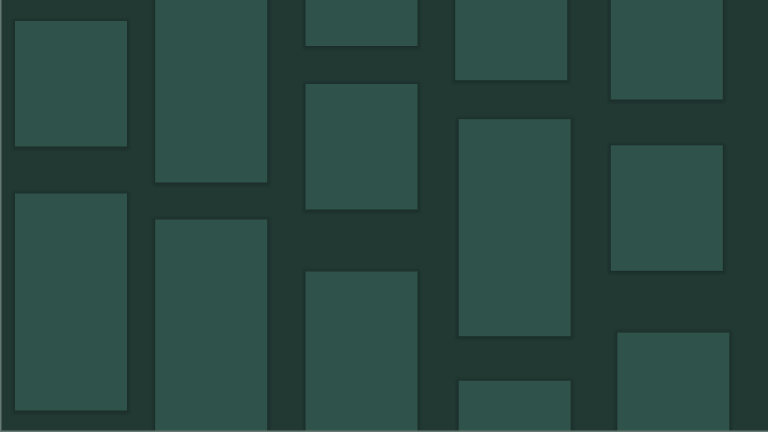
Reproduce this background procedurally as a WebGL 1 fragment shader.

```glsl
precision highp float;
// Staggered columns of flat green cards with soft shadows on a dark green wall.
uniform vec2 u_resolution;

// Signed distance to an axis-aligned box
float boxDistance(vec2 p, vec2 center, vec2 halfSize) {
  vec2 q = abs(p - center) - halfSize;
  return length(max(q, 0.0)) + min(max(q.x, q.y), 0.0);
}

// Nearest card in a column of three, given left edges, tops and heights
float columnDistance(vec2 p, vec3 lefts, vec3 tops, vec3 heights) {
  float nearest = 1e4;
  for (int i = 0; i < 3; i++) {
    vec2 halfSize = 0.5 * vec2(112.0, heights[i]);
    vec2 center = vec2(lefts[i], tops[i]) + halfSize;
    nearest = min(nearest, boxDistance(p, center, halfSize));
  }
  return nearest;
}

// All five columns, each mixing short and tall cards
float cardsDistance(vec2 p) {
  const float S = 125.5;
  const float T = 217.0;
  float d = columnDistance(p, vec3(15.0), vec3(21.0, 193.5, 460.0), vec3(S, T, S));
  d = min(d, columnDistance(p, vec3(155.2), vec3(-34.5, 219.5, 480.0), vec3(T, T, S)));
  d = min(d, columnDistance(p, vec3(305.5), vec3(-79.5, 84.0, 271.5), vec3(S, S, T)));
  d = min(d, columnDistance(p, vec3(455.2, 458.7, 458.7), vec3(-45.3, 119.2, 380.7), vec3(S, T, S)));
  return min(d, columnDistance(p, vec3(610.8, 610.8, 617.3), vec3(-26.0, 145.3, 332.6), vec3(S, S, T)));
}

void main() {
  // Canvas space of 768 by 432 units, measured from the top left
  vec2 uv = gl_FragCoord.xy / u_resolution;
  vec2 p = vec2(uv.x, 1.0 - uv.y) * vec2(768.0, 432.0);
  float pixel = 768.0 / u_resolution.x;

  vec3 wallColor = vec3(0.130, 0.220, 0.200);
  vec3 cardColor = vec3(0.184, 0.322, 0.290);
  vec3 rimColor = vec3(0.40, 0.48, 0.45);

  // Wall, darkened by a narrow shadow around and just below the cards
  float shadow = 1.0 - smoothstep(-4.0, 6.0, cardsDistance(p - vec2(0.0, 0.7)));
  vec3 color = wallColor * (1.0 - 0.27 * shadow);

  // Cards
  float cardMask = clamp(0.5 - cardsDistance(p) / pixel, 0.0, 1.0);
  color = mix(color, cardColor, cardMask);

  // Pale rim along the left and bottom borders
  float border = min(p.x, 432.0 - p.y);
  float rim = clamp(0.5 - (border - 1.5) / pixel, 0.0, 1.0);
  color = mix(color, rimColor, rim);

  gl_FragColor = vec4(color, 1.0);
}
```
